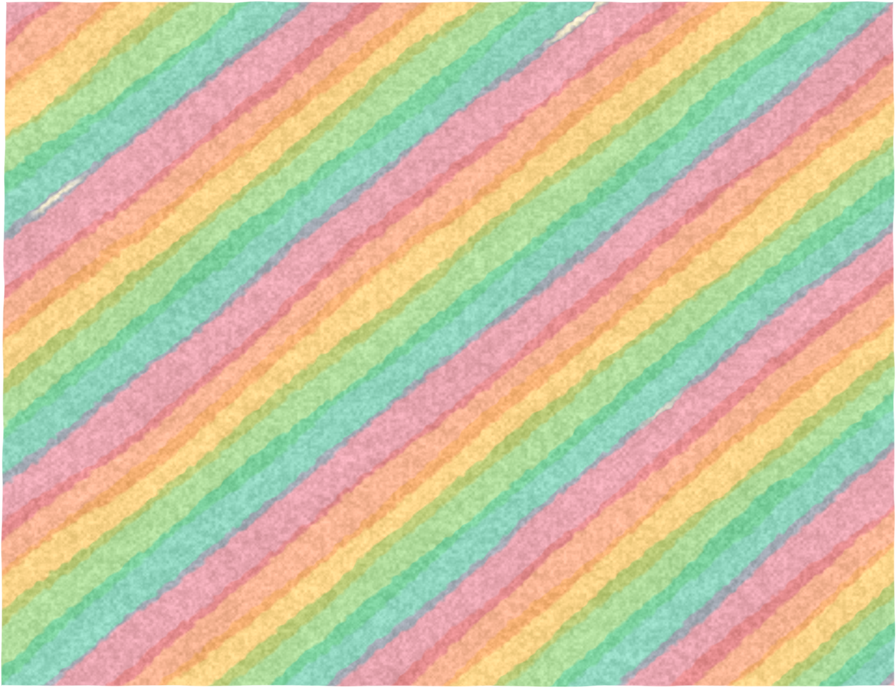
Write a WebGL 2 fragment shader that draws this pattern.

```glsl
#version 300 es
precision highp float;
// Diagonal hand-painted marker stripes in five pastel inks on grainy paper.
// A slightly fanned stripe coordinate is cut by wobbling edges; neighbouring
// inks overlap in darker bands, and fine value noise adds the paper tooth.
uniform vec2 u_resolution;
out vec4 outColor;

const int INKS = 5;
// Pink, orange, yellow, green, teal
const vec3 INK[INKS] = vec3[INKS](
    vec3(0.91, 0.65, 0.69), vec3(0.97, 0.71, 0.58), vec3(0.98, 0.83, 0.54),
    vec3(0.69, 0.86, 0.61), vec3(0.56, 0.83, 0.74));
// Overlap of each ink with the one above it
const vec3 OVERLAP[INKS] = vec3[INKS](
    vec3(0.66, 0.64, 0.70), vec3(0.90, 0.54, 0.54), vec3(0.96, 0.69, 0.43),
    vec3(0.69, 0.79, 0.46), vec3(0.45, 0.81, 0.62));
const float START[INKS] = float[INKS](0.0, 0.23, 0.41, 0.60, 0.80);
const float BAND[INKS] = float[INKS](0.035, 0.055, 0.05, 0.055, 0.075);
const vec3 PAPER = vec3(0.98, 0.94, 0.82);
const vec3 BACKDROP = vec3(1.0);

float hash(vec2 p) {
    return fract(sin(dot(p, vec2(127.1, 311.7))) * 43758.5);
}

float noise(vec2 p) {
    vec2 i = floor(p), f = fract(p);
    f = f * f * (3.0 - 2.0 * f);
    return mix(mix(hash(i), hash(i + vec2(1, 0)), f.x),
               mix(hash(i + vec2(0, 1)), hash(i + vec2(1, 1)), f.x), f.y);
}

// Signed noise in -1..1
float wobble(vec2 p) {
    return 2.0 * noise(p) - 1.0;
}

float past(float x, float edge, float soft) {
    return smoothstep(edge - soft, edge + soft, x);
}

// Stripe coordinate: one unit per set of five inks, fanning to the right
float stripeCoord(vec2 p) {
    float drop = 1.0 - p.y;
    return (drop - 0.338 + 0.77 * p.x) / (0.350 - 0.0175 * p.x);
}

// Lays the inks of one set in order, with the neighbours on either side
vec3 paintStripes(float t, float along, float soft) {
    int cycle = int(floor(t));
    vec3 color = INK[INKS - 1];
    for (int i = 0; i < INKS + 2; i++) {
        int ink = (i + INKS - 1) % INKS;
        float id = float(INKS * cycle + i);
        float turn = float(cycle + (i + INKS - 1) / INKS - 1);
        float edge = turn + START[ink]
            + 0.022 * wobble(vec2(along * 5.0, id * 7.3))
            + 0.007 * wobble(vec2(along * 19.0, id * 3.7));
        float width = BAND[ink] * (0.35 + 1.3 * noise(vec2(along * 6.0, id * 5.1 + 40.0)));
        float lower = edge + 0.5 * width;
        color = mix(color, OVERLAP[ink], 0.85 * past(t, edge - 0.5 * width, soft));
        color = mix(color, INK[ink], past(t, lower, soft * 1.3));

        // Rare slivers of bare paper above the pink
        if (ink == 0) {
            float gap = smoothstep(0.84, 0.92, noise(vec2(along * 4.0, id * 9.7 + 80.0)));
            float sliver = past(t, edge - 0.012, soft) - past(t, edge + 0.012, soft);
            color = mix(color, PAPER, gap * sliver);
        }
    }
    return color;
}

// Uneven ink and paper tooth
float grain(vec2 p, float along, float across) {
    float pooling = 0.018 * wobble(vec2(along * 7.0, across * 9.0));
    float mottle = 0.022 * wobble(p * 75.0);
    float tooth = 0.055 * wobble(p * 210.0) + 0.025 * wobble(p * 370.0 + 17.0);
    return pooling + mottle + tooth;
}

// Coverage of the slightly skewed sheet
float sheet(vec2 p, float aspect, float px) {
    float rough = 0.0012 * wobble(p * 24.0);
    float left = p.x - 0.001 - 0.008 * p.y;
    float right = aspect - 0.002 - 0.002 * p.y - p.x;
    float bottom = p.y - 0.006;
    float top = 0.997 - p.y;
    float inside = min(min(left, right), min(bottom, top)) + rough;
    return smoothstep(-px, px, inside);
}

void main() {
    vec2 p = gl_FragCoord.xy / u_resolution.y;
    float aspect = u_resolution.x / u_resolution.y;
    float px = 1.0 / u_resolution.y;
    float along = dot(p, vec2(0.78, 0.62));

    // Broad sway of the hand, then ragged ink edges
    float t = stripeCoord(p);
    float sway = 0.045 * wobble(vec2(along * 2.6, t * 0.9 + 5.0));
    float ragged = 0.012 * wobble(p * 110.0);
    float soft = max(0.010, 3.0 * px);

    vec3 color = paintStripes(t + sway + ragged, along, soft);
    color += grain(p, along, t) * vec3(1.0, 0.9, 1.0);
    color = mix(BACKDROP, color, sheet(p, aspect, px));
    outColor = vec4(clamp(color, 0.0, 1.0), 1.0);
}
```
